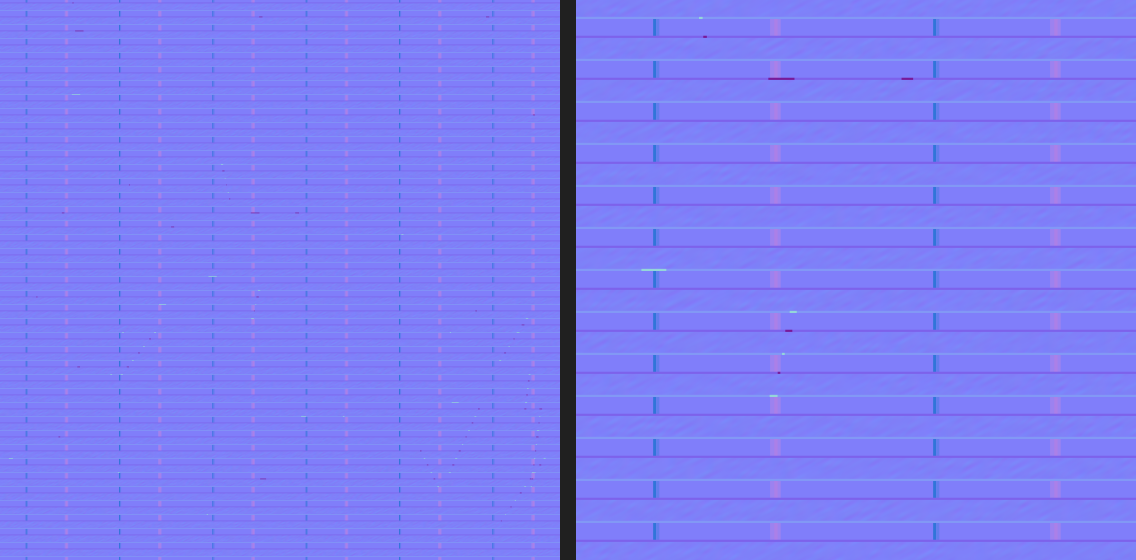
Left: the whole. Right: its middle third, enlarged.
Give the GLSL for this texture map, as a WebGL 2 fragment shader.

```glsl
#version 300 es
precision highp float;
uniform vec2 u_resolution;
out vec4 outColor;

const float COLUMNS = 6.0;
const float ROWS = 40.0;
const float SLAT_TOP = 0.76;
const float SLAT_HEIGHT = 0.45;
const float LINE_HALF = 0.00065;
const int TRAILS = 9;

const vec3 SLAT_NORMAL = vec3(0.50, 0.493, 0.98);
const vec3 ROUGH_NORMAL = vec3(0.497, 0.503, 0.974);
const vec3 TOP_EDGE = vec3(0.51, 0.595, 0.96);
const vec3 BOTTOM_EDGE = vec3(0.49, 0.385, 0.92);
const vec3 GROOVE_DARK = vec3(0.19, 0.46, 0.85);
const vec3 GROOVE_LIGHT = vec3(0.38, 0.49, 0.93);
const vec3 RIDGE = vec3(0.61, 0.51, 0.94);
const vec3 RIDGE_CORE = vec3(0.67, 0.50, 0.91);
const vec3 CHIP_LIGHT = vec3(0.58, 0.84, 0.85);
const vec3 CHIP_DARK = vec3(0.47, 0.10, 0.60);

float hash(vec2 p) {
  return fract(sin(dot(p, vec2(127.1, 311.7))) * 43758.5453);
}

// Value noise on a lattice that wraps after period cells
float wrapNoise(vec2 p, float period) {
  vec2 cell = floor(p);
  vec2 f = fract(p);
  f = f * f * (3.0 - 2.0 * f);
  vec2 a = mod(cell, period);
  vec2 b = mod(cell + 1.0, period);
  return mix(mix(hash(a), hash(vec2(b.x, a.y)), f.x),
             mix(hash(vec2(a.x, b.y)), hash(b), f.x), f.y);
}

// Height of the slanted grain, whose count is the cells across
float grain(vec2 p, float count) {
  return wrapNoise(count * vec2(p.x, 2.0 * p.y + p.x), count);
}

// Fine and coarse grain together
float roughHeight(vec2 p) {
  return 0.6 * grain(p, 180.0) + 0.4 * grain(p, 90.0);
}

// Share of a pixel covered by a bar centred on zero
float bar(float d, float halfWidth, float pixel) {
  float low = max(d - 0.5 * pixel, -halfWidth);
  float high = min(d + 0.5 * pixel, halfWidth);
  return clamp((high - low) / pixel, 0.0, 1.0);
}

// Bar at a position inside each column, measured in column widths
float columnBar(float x, float center, float halfWidth, float pixel) {
  float d = x * COLUMNS - center;
  return bar(d - round(d), halfWidth, pixel * COLUMNS);
}

// Isolated dashes along one edge
float scatteredChips(float x, float row, float seed, float pixel) {
  float cells = 12.0;
  float cell = floor(x * cells);
  vec2 id = vec2(cell, mod(row, ROWS) + seed);
  float center = (cell + mix(0.2, 0.8, hash(id + 3.7))) / cells;
  float size = hash(id + 8.3);
  float halfLength = mix(0.001, 0.010, size * size * size);
  return step(0.967, hash(id)) * bar(x - center, halfLength, pixel);
}

// Short dashes where slanted scratches cross one edge
float trailChips(float x, float lineY, float pixel) {
  float cover = 0.0;
  for (int i = 0; i < TRAILS; i++) {
    float id = float(i);
    vec2 start = vec2(hash(vec2(id, 1.3)), hash(vec2(id, 5.9)));
    float slope = mix(-1.3, 1.3, hash(vec2(id, 9.1)));
    float reach = mix(0.03, 0.075, hash(vec2(id, 14.2)));
    float dy = lineY - start.y;
    dy -= round(dy);
    float dx = x - start.x - slope * dy;
    float halfLength = mix(0.0006, 0.0025, hash(vec2(id, round(dy * ROWS))));
    cover = max(cover, step(abs(dy), reach) * bar(dx - round(dx), halfLength, pixel));
  }
  return cover;
}

// One horizontal edge with its chips
vec3 drawEdge(vec3 base, vec2 p, float offset, vec3 edge, vec3 chip, float seed, float pixel) {
  float y = p.y * ROWS - offset;
  float row = round(y);
  float d = (y - row) / ROWS;
  float chips = max(scatteredChips(p.x, row, seed, pixel),
                    trailChips(p.x, (row + offset) / ROWS, pixel));
  float cover = bar(d, LINE_HALF, pixel);
  return mix(base, mix(edge, chip, chips), cover);
}

void main() {
  vec2 p = gl_FragCoord.xy / u_resolution;
  p.y = 1.0 - p.y;
  float pixel = 1.0 / u_resolution.y;

  // Smooth slats between grained strips
  float mid = p.y * ROWS - SLAT_TOP - 0.5 * SLAT_HEIGHT;
  float slat = bar(mid - round(mid), 0.5 * SLAT_HEIGHT, pixel * ROWS);
  float e = 0.0015;
  float h = roughHeight(p);
  vec2 tilt = vec2(h - roughHeight(p + vec2(e, 0.0)), roughHeight(p + vec2(0.0, e)) - h);
  vec3 rough = ROUGH_NORMAL + vec3(tilt * vec2(0.07, 0.08), -0.03 * (h - 0.5));
  vec3 color = mix(rough, SLAT_NORMAL, slat);

  // Upright grooves and ridges on the slats
  color = mix(color, GROOVE_DARK, slat * columnBar(p.x, 0.281, 0.0055, pixel));
  color = mix(color, GROOVE_LIGHT, slat * columnBar(p.x, 0.292, 0.0055, pixel));
  color = mix(color, RIDGE, slat * columnBar(p.x, 0.712, 0.019, pixel));
  color = mix(color, RIDGE_CORE, slat * columnBar(p.x, 0.714, 0.006, pixel));

  // Slat edges
  color = drawEdge(color, p, SLAT_TOP, TOP_EDGE, CHIP_LIGHT, 0.0, pixel);
  color = drawEdge(color, p, SLAT_TOP + SLAT_HEIGHT, BOTTOM_EDGE, CHIP_DARK, 57.0, pixel);
  outColor = vec4(color, 1.0);
}
```
